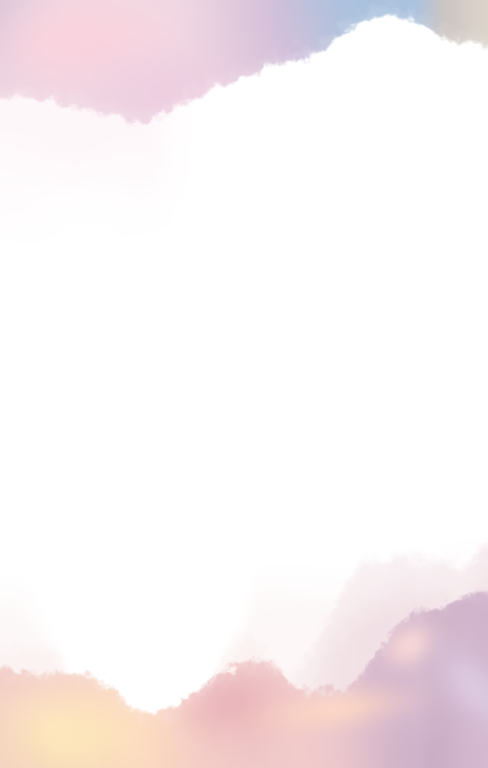
This background is drawn by a WebGL 2 fragment shader. Its source:

```glsl
#version 300 es
precision highp float;

uniform vec2 u_resolution;
out vec4 outColor;

#define EDGE_SOFT 0.0050
#define RAGGED 0.024
#define RAGGED_SCALE 95.0
#define BILLOW 0.012
#define BILLOW_SCALE 26.0
#define RIM_FADE 0.84
#define MID_VEIL 0.78
#define FAR_VEIL 0.60
#define TOP_VEIL 0.90

float hash(vec2 p) {
  p = fract(p * vec2(0.1031, 0.1137));
  p += dot(p, p.yx + 33.33);
  return fract((p.x + p.y) * p.x * 17.3);
}

float noise(vec2 p) {
  vec2 i = floor(p), f = fract(p);
  f = f * f * (3.0 - 2.0 * f);
  return mix(mix(hash(i), hash(i + vec2(1, 0)), f.x),
             mix(hash(i + vec2(0, 1)), hash(i + vec2(1, 1)), f.x), f.y);
}

// Layered noise centred on zero
float fbm(vec2 p) {
  float sum = 0.0, amp = 0.5;
  for (int i = 0; i < 3; i++) {
    sum += amp * (noise(p) - 0.5);
    p = mat2(1.6, 1.2, -1.2, 1.6) * p + 7.3;
    amp *= 0.5;
  }
  return sum;
}

float ramp(float a, float b, float x) { return clamp((x - a) / (b - a), 0.0, 1.0); }

// Cloud outlines: height as a function of x
float topEdge(float x) {
  return 0.874 - 0.032 * smoothstep(0.03, 0.28, x) + 0.036 * smoothstep(0.29, 0.42, x)
       + 0.066 * ramp(0.40, 0.70, x) + 0.035 * smoothstep(0.64, 0.79, x)
       - 0.038 * smoothstep(0.79, 1.0, x);
}

float nearEdge(float x) {
  return 0.129 - 0.006 * smoothstep(0.0, 0.06, x) - 0.051 * smoothstep(0.17, 0.31, x)
       + 0.067 * smoothstep(0.31, 0.52, x) - 0.037 * smoothstep(0.53, 0.64, x)
       + 0.106 * smoothstep(0.69, 0.87, x) + 0.024 * ramp(0.87, 1.0, x);
}

float midEdge(float x) {
  return 0.156 - 0.096 * smoothstep(0.11, 0.20, x) + 0.112 * smoothstep(0.38, 0.49, x)
       - 0.048 * smoothstep(0.50, 0.60, x) + 0.148 * smoothstep(0.59, 0.76, x)
       - 0.012 * smoothstep(0.89, 0.95, x) + 0.032 * smoothstep(0.95, 1.0, x);
}

float farEdge(float x) {
  return 0.26 - 0.20 * smoothstep(0.02, 0.23, x) + 0.21 * smoothstep(0.42, 0.54, x)
       + 0.03 * smoothstep(0.8, 1.0, x);
}

// Blend a soft elliptical glow over a colour
vec3 glow(vec3 base, vec3 tint, vec2 p, vec2 centre, vec2 radius) {
  vec2 d = (p - centre) / radius;
  return mix(base, tint, exp(-dot(d, d)));
}

vec3 skyColor(vec2 p) {
  vec3 c = mix(vec3(0.94, 0.85, 0.89), vec3(0.83, 0.75, 0.85), smoothstep(0.32, 0.60, p.x));
  c = mix(c, vec3(0.67, 0.76, 0.87), smoothstep(0.52, 0.76, p.x + 0.6 * (p.y - 0.97)));
  c = glow(c, vec3(0.83, 0.76, 0.84), p, vec2(-0.04, 1.0), vec2(0.11, 0.09));
  c = glow(c, vec3(0.98, 0.83, 0.87), p, vec2(0.17, 0.945), vec2(0.18, 0.06));
  c = glow(c, vec3(0.93, 0.81, 0.88), p, vec2(0.36, 0.88), vec2(0.17, 0.05));
  vec3 sand = mix(vec3(0.80, 0.77, 0.76), vec3(0.86, 0.83, 0.79), smoothstep(0.90, 1.0, p.x));
  return mix(c, sand, smoothstep(0.84, 0.92, p.x));
}

vec3 groundColor(vec2 p) {
  vec3 c = mix(vec3(0.95, 0.80, 0.80), vec3(0.82, 0.71, 0.80), smoothstep(0.58, 0.84, p.x + 0.5 * (p.y - 0.08)));
  c = glow(c, vec3(0.98, 0.83, 0.76), p, vec2(0.28, 0.03), vec2(0.13, 0.08));
  c = glow(c, vec3(0.99, 0.90, 0.73), p, vec2(0.14, 0.04), vec2(0.17, 0.07));
  c = glow(c, vec3(0.91, 0.71, 0.73), p, vec2(0.48, 0.08), vec2(0.10, 0.05));
  c = glow(c, vec3(0.98, 0.83, 0.77), p, vec2(0.68, 0.076 + 0.08 * (p.x - 0.68)), vec2(0.13, 0.024));
  c = glow(c, vec3(0.96, 0.83, 0.83), p, vec2(0.84 + 0.5 * (p.y - 0.16), 0.16), vec2(0.05, 0.028));
  c = glow(c, vec3(0.86, 0.79, 0.88), p, vec2(0.98, 0.10 - 0.4 * (p.x - 0.98)), vec2(0.08, 0.04));
  float stripe = smoothstep(0.85, 0.89, p.x) * (1.0 - smoothstep(0.89, 0.96, p.x));
  return c - 0.015 * stripe + 0.04 * fbm(p * vec2(7.0, 11.0));
}

// Torn cover: soft fringe at the rim, solid further in
float cover(float gap) {
  return smoothstep(-EDGE_SOFT, EDGE_SOFT, gap) * mix(RIM_FADE, 1.0, smoothstep(0.0, 0.022, gap));
}

void main() {
  vec2 p = gl_FragCoord.xy / u_resolution;
  vec2 q = vec2(p.x * 0.637, p.y);
  float x = p.x + RAGGED * fbm(q * RAGGED_SCALE + 19.0) + BILLOW * fbm(q * BILLOW_SCALE + 5.0);
  float y = p.y + RAGGED * fbm(q * RAGGED_SCALE) + BILLOW * fbm(q * BILLOW_SCALE);
  float cloud = fbm(q * 11.0);
  vec3 color = vec3(1.0);

  // Pale haze under the upper left cloud
  float haze = (1.0 - smoothstep(0.28, 0.41, x)) * smoothstep(0.65, 0.87, p.y + 0.08 * cloud);
  haze *= mix(1.0, 0.65, smoothstep(0.05, 0.16, x) * (1.0 - smoothstep(0.72, 0.78, p.y)));
  color = mix(color, vec3(0.995, 0.963, 0.973), TOP_VEIL * haze);

  // Receding mist layers, denser towards the ground
  float farGap = farEdge(p.x) - p.y + 0.04 * cloud;
  color = mix(color, vec3(0.985, 0.95, 0.95), FAR_VEIL * smoothstep(-0.015, 0.09, farGap));
  float midGap = midEdge(x) - y + 0.02 * cloud;
  vec3 midTint = mix(vec3(0.975, 0.92, 0.91), vec3(0.93, 0.85, 0.875), smoothstep(0.45, 0.8, p.x));
  float density = mix(0.50, 1.0, smoothstep(0.0, 0.11, midGap + 0.07 * cloud));
  color = mix(color, midTint, MID_VEIL * density * smoothstep(-0.012, 0.014, midGap));

  // Coloured foreground and sky behind torn edges
  color = mix(color, groundColor(p), cover(nearEdge(x) - y));
  color = mix(color, skyColor(p), cover(y - topEdge(x)));

  outColor = vec4(clamp(color, 0.0, 1.0), 1.0);
}
```
